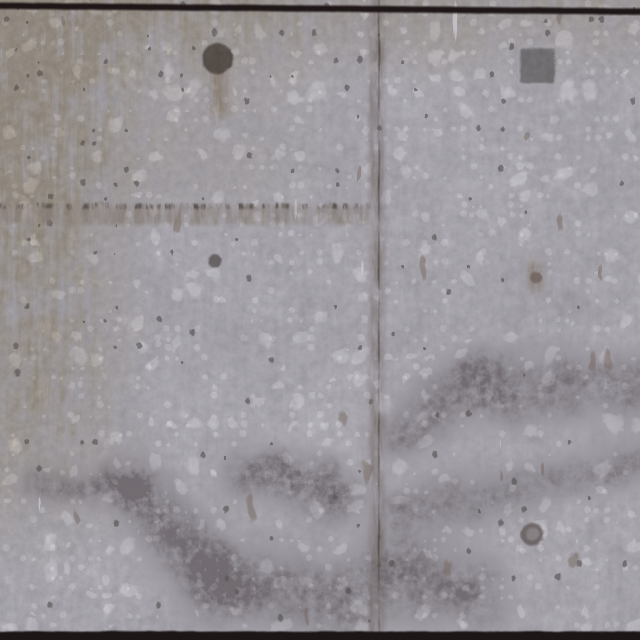
Write a WebGL 2 fragment shader that draws this texture.

```glsl
#version 300 es
precision highp float;
// Weathered concrete wall with formwork joints, ochre runs, damp smears and tie holes.
uniform vec2 u_resolution;
out vec4 fragColor;

vec2 hash2(vec2 p) {
  vec3 q = fract(p.xyx * vec3(0.1031, 0.103, 0.0973));
  q += dot(q, q.yzx + 33.33);
  return fract((q.xx + q.yz) * q.zy);
}

float corner(vec2 cell, vec2 offset) {
  return dot(hash2(cell) * 2.0 - 1.0, offset);
}

float gradientNoise(vec2 p) {
  vec2 i = floor(p), f = fract(p), e = vec2(1, 0);
  vec2 w = f * f * f * (f * (f * 6.0 - 15.0) + 10.0);
  return mix(mix(corner(i, f), corner(i + e, f - e), w.x),
             mix(corner(i + e.yx, f - e.yx), corner(i + 1.0, f - 1.0), w.x), w.y);
}

float fbm(vec2 p) {
  float sum = 0.0, amp = 0.8;
  for (int i = 0; i < 5; i++) {
    sum += amp * gradientNoise(p);
    p = mat2(1.6, 1.2, -1.2, 1.6) * p + 7.3;
    amp *= 0.56;
  }
  return sum;
}

// Soft stroke from a to b
float smear(vec2 p, vec2 a, vec2 b, float radius) {
  vec2 d = b - a;
  float t = clamp(dot(p - a, d) / dot(d, d), 0.0, 1.0);
  float r = length(p - a - d * t) / radius;
  return exp(-r * r);
}

// Scattered blots, one candidate per grid cell
float blots(vec2 p, vec2 cells, float chance, float radius) {
  vec2 g = p * cells, id = floor(g), h = hash2(id + cells);
  float size = radius * (0.5 + h.y);
  float d = length(fract(g) - 0.35 - 0.3 * h) + 0.16 * gradientNoise(g * 4.0);
  return step(hash2(id + 41.7).x, chance) * (1.0 - smoothstep(size * 0.6, size * 1.2, d));
}

float disc(vec2 p, vec2 center, float radius) {
  return 1.0 - smoothstep(-0.003, 0.003, length(p - center) - radius);
}

float band(float x, float center, float halfWidth, float blur) {
  return 1.0 - smoothstep(halfWidth - blur, halfWidth + blur, abs(x - center));
}

void main() {
  vec2 uv = gl_FragCoord.xy / u_resolution;
  float broad = fbm(uv * 5.0 + 3.0);
  float mottle = fbm(uv * 22.0 + 11.0);
  float fine = fbm(uv * 75.0);
  float streak = fbm(vec2(uv.x * 85.0, uv.y * 7.0));
  vec2 warped = uv + 0.035 * vec2(broad, fbm(uv * 8.0 + 20.0));

  // Cement body
  vec3 color = vec3(0.645, 0.635, 0.664);
  color += 0.035 * broad + 0.045 * mottle + 0.055 * fine + 0.025 * streak;

  // Ochre runs on the left and along the top
  float ochre = (1.0 - smoothstep(0.04, 0.27, warped.x)) * smoothstep(0.05, 0.45, uv.y);
  ochre += 0.6 * smoothstep(0.84, 1.0, warped.y) + 0.35 * smoothstep(0.6, 0.75, uv.y) * (1.0 - smoothstep(0.3, 0.6, uv.x));
  ochre *= clamp(0.6 + 0.7 * mottle + 0.7 * streak + 0.4 * broad, 0.0, 1.0);
  color = mix(color, vec3(0.55, 0.515, 0.465) + 0.06 * fine, clamp(ochre, 0.0, 0.85));

  // Damp smears across the lower wall
  float damp = 0.9 * smear(warped, vec2(0.40, 0.26), vec2(0.53, 0.235), 0.04);
  damp += 0.65 * smear(warped, vec2(0.07, 0.24), vec2(0.20, 0.235), 0.032);
  damp += 0.8 * smear(warped, vec2(0.21, 0.235), vec2(0.34, 0.09), 0.04);
  damp += 0.7 * smear(warped, vec2(0.34, 0.09), vec2(0.54, 0.06), 0.055);
  damp += 0.7 * smear(warped, vec2(0.64, 0.33), vec2(0.74, 0.40), 0.04);
  damp += 0.65 * smear(warped, vec2(0.78, 0.395), vec2(1.0, 0.40), 0.045);
  damp += 0.55 * smear(warped, vec2(0.63, 0.20), vec2(1.0, 0.28), 0.035);
  damp += 0.75 * smear(warped, vec2(0.62, 0.11), vec2(0.74, 0.07), 0.055);
  damp *= clamp(0.75 + 0.8 * mottle + 0.9 * fine + 0.3 * streak, 0.0, 1.3);
  color = mix(color, vec3(0.41, 0.385, 0.405), clamp(damp, 0.0, 0.85));

  // Pale lime patches, scratches and dark pits
  float roughArea = smoothstep(0.55, 0.9, uv.y) * (1.0 - smoothstep(0.2, 0.6, uv.x));
  color += 0.07 * blots(warped, vec2(31), 0.3, 0.28) + 0.06 * blots(uv, vec2(67), 0.16, 0.28);
  color += 0.05 * smoothstep(0.25, 0.6, mottle) * (1.0 - smoothstep(0.15, 0.4, uv.x));
  color = mix(color, vec3(0.8, 0.79, 0.82), 0.75 * blots(uv, vec2(75, 11), 0.012, 0.2));
  color = mix(color, vec3(0.34, 0.32, 0.32), 0.65 * blots(uv, vec2(58, 47), 0.035 + 0.12 * roughArea, 0.2));
  color = mix(color, vec3(0.46, 0.40, 0.37), 0.5 * blots(warped, vec2(37, 13), 0.04, 0.2));

  // Vertical and horizontal formwork joints
  float jointX = 0.592 + 0.002 * gradientNoise(vec2(3.0, uv.y * 18.0));
  float wear = clamp(0.55 + fbm(vec2(uv.x * 70.0, uv.y * 16.0)), 0.0, 1.0);
  color = mix(color, vec3(0.47, 0.43, 0.42), 0.75 * wear * band(uv.x, jointX - 0.003, 0.012, 0.007));
  color = mix(color, vec3(0.29, 0.27, 0.26), 0.8 * wear * band(uv.x, jointX, 0.0015, 0.0015));
  float panel = 1.0 - smoothstep(0.57, 0.585, uv.x);
  float ledge = uv.y + 0.004 * mottle;
  color = mix(color, vec3(0.50, 0.455, 0.42), panel * 0.75 * wear * band(ledge, 0.664, 0.015, 0.006));
  color = mix(color, vec3(0.31, 0.28, 0.26), panel * 0.8 * smoothstep(0.4, 0.9, wear) * band(ledge, 0.678, 0.004, 0.003));

  // Tie holes, a square plug and the rust below them
  vec2 rough = uv + 0.004 * vec2(fine, mottle);
  float rust = smear(uv, vec2(0.34, 0.89), vec2(0.345, 0.83), 0.014) + 0.7 * smear(uv, vec2(0.836, 0.58), vec2(0.838, 0.555), 0.014);
  color = mix(color, vec3(0.48, 0.42, 0.35), clamp(rust * (0.55 + streak), 0.0, 0.8));
  color = mix(color, vec3(0.32, 0.29, 0.27) + 0.04 * fine, 0.95 * disc(rough, vec2(0.34, 0.908), 0.024));
  vec2 plug = abs(rough - vec2(0.84, 0.897)) - 0.022;
  float plugEdge = length(max(plug, 0.0)) - 0.005;
  color = mix(color, vec3(0.44, 0.43, 0.44) + 0.05 * fine, 1.0 - smoothstep(-0.003, 0.003, plugEdge));
  color = mix(color, vec3(0.36, 0.34, 0.34), 0.85 * disc(rough, vec2(0.336, 0.592), 0.01));
  color = mix(color, vec3(0.43, 0.38, 0.36), 0.8 * disc(rough, vec2(0.837, 0.566), 0.009));
  color = mix(color, vec3(0.38, 0.34, 0.34), 0.8 * disc(rough, vec2(0.832, 0.165), 0.018));
  color = mix(color, vec3(0.55, 0.53, 0.54), 0.8 * disc(rough, vec2(0.832, 0.166), 0.01));

  // Dark gaps at the top and bottom edges
  float gapY = 0.991 - 0.009 * uv.x + 0.001 * mottle;
  color = mix(color, vec3(0.12, 0.09, 0.09), band(uv.y, gapY, 0.005, 0.003));
  color = mix(color, vec3(0.11, 0.085, 0.085), 1.0 - smoothstep(0.011, 0.016, uv.y + 0.002 * mottle));
  fragColor = vec4(clamp(color, 0.0, 1.0), 1.0);
}
```
